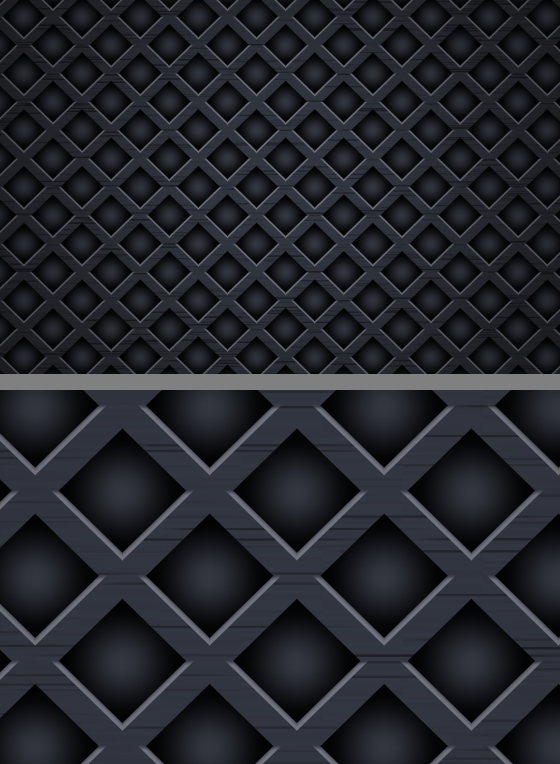
Top: the whole. Bottom: its middle third, enlarged.
Write a Shadertoy shader that draws this pattern.

```glsl
// Dark metal lattice with staggered diamond holes, lit lower bevels and glowing depths

float hash(vec2 p) {
    return fract(sin(dot(p, vec2(127.1, 311.7))) * 43758.5453);
}

// Offset to the nearest diamond centre; its half diagonals span one unit
vec2 diamondCell(vec2 p) {
    vec2 a = p - floor(p + 0.5);
    vec2 b = p - 0.5 - floor(p);
    return 2.0 * (abs(a.x) + abs(a.y) < abs(b.x) + abs(b.y) ? a : b);
}

// Thin horizontal scratches, one candidate per row and stretch
float scratches(vec2 p, float pixel) {
    float total = 0.0;
    for (int i = 0; i < 2; i++) {
        float layer = float(i);
        vec2 g = p / vec2(0.27, 0.013) + vec2(0.37, 0.5) * layer;
        g.x += hash(vec2(floor(g.y), layer));
        vec2 id = floor(g);
        vec2 f = fract(g);
        float seed = hash(id + 17.0 * layer);
        float y = abs(f.y - mix(0.25, 0.75, seed)) * 0.013;
        float line = 1.0 - smoothstep(0.0006, 0.0006 + pixel, y);
        float ends = smoothstep(0.0, 0.15, f.x) * (1.0 - smoothstep(0.6, 0.95, f.x));
        total += line * ends * step(0.45, seed) * hash(id + 5.3);
    }
    return min(total, 1.0);
}

void mainImage(out vec4 fragColor, in vec2 fragCoord) {
    float pixel = 1.0 / iResolution.y;
    vec2 uv = fragCoord * pixel;
    vec2 fromCentre = uv - 0.5 * iResolution.xy * pixel;
    float vignette = smoothstep(0.1, 0.95, length(fromCentre));

    vec2 q = diamondCell((uv - vec2(0.7637, 0.577)) / vec2(0.1555, 0.1518));
    float diamond = abs(q.x) + abs(q.y);
    float aa = 0.7 * pixel / 0.054;

    // Brushed bars
    vec3 color = mix(vec3(0.195, 0.21, 0.25), vec3(0.11, 0.11, 0.125), vignette);
    color *= 0.97 + 0.06 * hash(floor(uv * vec2(14.0, 340.0)));
    color *= 1.0 - 0.45 * scratches(uv, pixel);

    // Bevel that catches light along the two lower edges
    float bevel = smoothstep(0.72 - aa, 0.72 + aa, diamond)
                * (1.0 - smoothstep(0.82 - aa, 0.82 + aa, diamond))
                * (1.0 - smoothstep(-0.06, 0.02, q.y));
    vec3 shine = mix(vec3(0.29, 0.30, 0.34), vec3(0.44, 0.45, 0.49),
                     smoothstep(0.72, 0.79, diamond));
    color = mix(color, shine * (1.0 - 0.35 * vignette), bevel);

    // Hole with a soft round glow over black
    float glow = 1.0 - smoothstep(0.0, 0.68, length(q + vec2(0.0, 0.02)));
    vec3 depth = mix(vec3(0.008, 0.009, 0.014), vec3(0.20, 0.215, 0.25), glow);
    depth *= 1.0 - 0.25 * vignette;
    color = mix(depth, color, smoothstep(0.73 - aa, 0.73 + aa, diamond));

    fragColor = vec4(color, 1.0);
}
```
